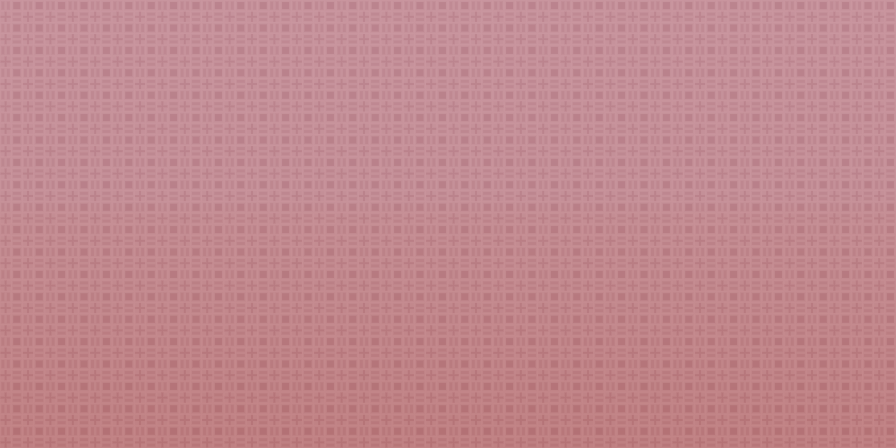
Reproduce this pattern procedurally as a WebGL 2 fragment shader.

```glsl
#version 300 es
precision highp float;
// Faint tiling of squares and crosses, 40 by 20 repeats, over a rose gradient.
uniform vec2 u_resolution;
out vec4 fragColor;

float hash(vec2 p) {
    vec3 q = fract(vec3(p.xyx) * 0.1031);
    q += dot(q, q.yzx + 33.33);
    return fract((q.x + q.y) * q.z);
}

float box(vec2 p, vec2 halfSize) {
    vec2 d = abs(p) - halfSize;
    return length(max(d, 0.0)) + min(max(d.x, d.y), 0.0);
}

float fill(float d, float blur) {
    return 1.0 - smoothstep(-blur, blur, d);
}

// Rose above, warmer red below, with a gentle bend between the two.
vec3 background(float y) {
    vec3 lower = mix(vec3(0.748, 0.502, 0.510), vec3(0.768, 0.555, 0.580), y / 0.55);
    vec3 upper = mix(vec3(0.770, 0.563, 0.594), vec3(0.778, 0.576, 0.612), (y - 0.55) / 0.45);
    return mix(lower, upper, smoothstep(0.51, 0.57, y));
}

void main() {
    vec2 uv = gl_FragCoord.xy / u_resolution;

    // Each repeat is two by two cells.
    vec2 grid = uv * vec2(80.0, 40.0);
    vec2 cell = floor(grid);
    vec2 p = fract(grid) - 0.5;
    vec2 odd = mod(cell, 2.0);
    float blur = max(0.06, 40.0 / u_resolution.y * 0.6);

    // Square in odd cells, wide cross in even cells.
    float square = fill(box(p, vec2(0.32)), blur);
    float cross = fill(min(box(p, vec2(0.46, 0.09)), box(p, vec2(0.09, 0.46))), blur);

    // Mixed cells hold a broad bar pair that joins the neighbouring motifs.
    vec2 q = odd.x > 0.5 ? p : p.yx;
    float bars = fill(box(vec2(q.x, abs(q.y) - 0.24), vec2(0.36, 0.13)), blur);
    float motif = odd.x * odd.y * square
        + (1.0 - odd.x) * (1.0 - odd.y) * cross * 0.85
        + abs(odd.x - odd.y) * bars * 0.6;

    // Pale lines along the cell borders.
    vec2 border = 0.5 - abs(p);
    float lattice = fill(min(border.x, border.y) - 0.06, blur);

    vec3 color = background(uv.y);
    color -= vec3(0.045, 0.06, 0.055) * motif;
    color += 0.012 * lattice;
    color += 0.004 * (hash(cell) - 0.5);
    fragColor = vec4(color, 1.0);
}
```
